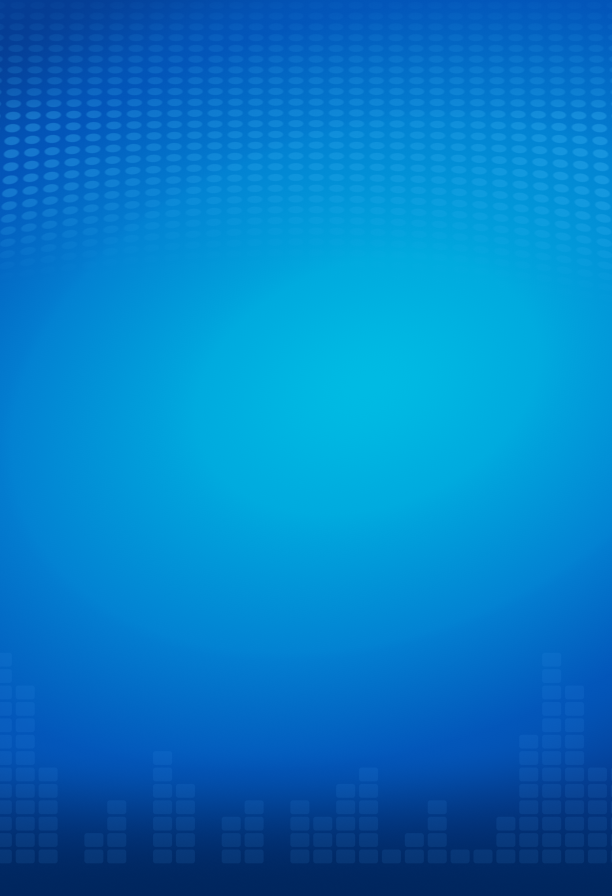
Write a Shadertoy shader that draws this background.

```glsl
const vec3 GLOW_CORE  = vec3(0.00, 0.73, 0.89);
const vec3 GLOW_INNER = vec3(0.00, 0.66, 0.87);
const vec3 GLOW_MID   = vec3(0.01, 0.50, 0.82);
const vec3 GLOW_OUTER = vec3(0.01, 0.34, 0.73);
const vec3 GLOW_RIM   = vec3(0.02, 0.24, 0.58);
const vec3 FLOOR_NAVY = vec3(0.00, 0.15, 0.37);
const vec3 DOT_TINT   = vec3(0.22, 0.70, 0.95);
const vec3 BAR_TINT   = vec3(0.25, 0.62, 0.95);

const vec2 GLOW_CENTER = vec2(0.60, 0.57);
const float GLOW_WIDTH_SCALE = 0.5;
const float GLOW_TILT = 0.12;

const vec2 DOT_PITCH = vec2(0.033, 0.012);
const vec2 DOT_RADIUS = vec2(0.37, 0.33);
const float DOT_FAN = 0.13;
const float DOT_BOW = 0.11;

const vec2 BAR_PITCH = vec2(0.0374, 0.0183);
const vec2 BAR_FILL = vec2(0.83, 0.84);
const float BAR_BASE = 0.035;
const float BAR_LEFT = -0.0149;
const float BAR_CORNER = 0.003;
const float BAR_OPACITY = 0.105;
const int BAR_COUNT = 27;
const int BAR_LEVELS[BAR_COUNT] = int[BAR_COUNT](
    13, 11, 6, 0, 2, 4, 0, 7, 5, 0, 3, 4, 0, 4,
    3, 5, 6, 1, 2, 4, 1, 1, 3, 8, 13, 11, 6);

float hash(vec2 p) {
    return fract(sin(dot(p, vec2(127.1, 311.7))) * 43758.5);
}

float roundedBox(vec2 p, vec2 halfSize, float radius) {
    vec2 q = abs(p) - halfSize + radius;
    return length(max(q, 0.0)) + min(max(q.x, q.y), 0.0) - radius;
}

// Tilted elliptical glow sinking into a dark floor
vec3 background(vec2 uv) {
    vec2 p = uv - GLOW_CENTER;
    p.y -= GLOW_TILT * p.x;
    float d = length(p * vec2(GLOW_WIDTH_SCALE, 1.0));
    vec3 color = mix(GLOW_CORE, GLOW_INNER, smoothstep(0.0, 0.18, d));
    color = mix(color, GLOW_MID, clamp((d - 0.14) / 0.16, 0.0, 1.0));
    color = mix(color, GLOW_OUTER, clamp((d - 0.29) / 0.13, 0.0, 1.0));
    color = mix(color, GLOW_RIM, smoothstep(0.41, 0.56, d));
    return mix(color, FLOOR_NAVY, smoothstep(0.17, 0.0, uv.y));
}

// Fanned grid of oval dots, bowed toward the sides
float dotScreen(vec2 uv, float pixel) {
    float depth = 1.0 - uv.y;
    float side = uv.x - 0.5;
    float row = depth - DOT_BOW * side * side * smoothstep(0.08, 0.3, depth);
    float column = side / (1.0 + DOT_FAN * (depth - 0.126));
    vec2 cell = fract(vec2(column, row) / DOT_PITCH) - 0.5;
    float d = (length(cell / DOT_RADIUS) - 1.0) * DOT_RADIUS.y * DOT_PITCH.y;
    float mask = smoothstep(pixel, -pixel, d);

    float fade = smoothstep(-0.04, 0.15, row);
    fade *= 1.0 - smoothstep(0.17, 0.315 + 0.03 * side, row);
    float sides = smoothstep(0.2, 0.5, abs(side));
    float opacity = 0.25 + 0.12 * sides * smoothstep(0.10, 0.13, row);
    return mask * fade * opacity;
}

// Stacked rounded blocks rising from the base line
float equalizer(vec2 uv, float aspect, float pixel) {
    vec2 grid = (uv - vec2(BAR_LEFT, BAR_BASE)) / BAR_PITCH;
    vec2 id = floor(grid);
    int level = BAR_LEVELS[clamp(int(id.x), 0, BAR_COUNT - 1)];
    if (id.y < 0.0 || int(id.y) >= level) return 0.0;
    vec2 size = BAR_PITCH * vec2(aspect, 1.0);
    float d = roundedBox((fract(grid) - 0.5) * size, 0.5 * size * BAR_FILL, BAR_CORNER);
    return smoothstep(pixel, -pixel, d) * BAR_OPACITY;
}

void mainImage(out vec4 fragColor, in vec2 fragCoord) {
    vec2 uv = fragCoord / iResolution.xy;
    float aspect = iResolution.x / iResolution.y;
    float pixel = 0.7 / iResolution.y;

    vec3 color = background(uv);
    color = mix(color, DOT_TINT, dotScreen(uv, pixel));
    color = mix(color, BAR_TINT, equalizer(uv, aspect, pixel));

    // Fine dither against banding
    color += (hash(fragCoord) - 0.5) / 255.0;
    fragColor = vec4(color, 1.0);
}
```
